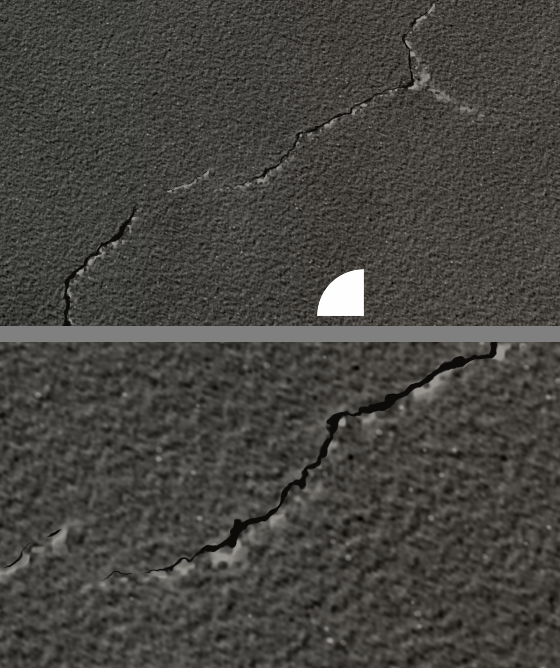
Top: the whole. Bottom: its middle third, enlarged.
Reproduce this texture procedurally as a WebGL 2 fragment shader.

```glsl
#version 300 es
precision highp float;
// Dark, grainy asphalt split by jagged cracks with pale crumbs, and a white quarter disc.

uniform vec2 u_resolution;
out vec4 fragColor;

float hash(vec2 p) {
    vec3 q = fract(p.xyx * vec3(0.1031, 0.1030, 0.0973));
    q += dot(q, q.yzx + 33.33);
    return fract((q.x + q.y) * q.z);
}

float noise(vec2 p) {
    vec2 cell = floor(p), f = fract(p);
    f = f * f * (3.0 - 2.0 * f);
    float low = mix(hash(cell), hash(cell + vec2(1, 0)), f.x);
    float high = mix(hash(cell + vec2(0, 1)), hash(cell + vec2(1, 1)), f.x);
    return mix(low, high, f.y);
}

float fbm(vec2 p) {
    float sum = 0.0, amp = 0.5;
    for (int i = 0; i < 4; i++) {
        sum += amp * noise(p);
        p = mat2(1.6, 1.2, -1.2, 1.6) * p + 7.3;
        amp *= 0.5;
    }
    return sum;
}

// Height of the stony surface, with grains slightly longer than tall
float grainHeight(vec2 p) {
    vec2 q = mat2(0.91, 0.46, -0.42, 0.98) * p;
    return 0.6 * noise(q * 92.0) + 0.4 * noise(q * 185.0 + 31.0);
}

// Round specks, one candidate per cell
float specks(vec2 p, float density, float radius, float soft) {
    vec2 cell = floor(p);
    vec2 centre = 0.3 + 0.4 * vec2(hash(cell + 17.0), hash(cell + 59.0));
    float shown = step(hash(cell + 91.0), density);
    float d = length(fract(p) - centre) - radius * (0.5 + 0.5 * hash(cell + 43.0));
    return shown * (1.0 - smoothstep(-soft, soft, d));
}

// Distance to a tapered line; z holds the half width at each end
float taperedLine(vec2 p, vec3 a, vec3 b) {
    vec2 along = b.xy - a.xy;
    float t = clamp(dot(p - a.xy, along) / dot(along, along), 0.0, 1.0);
    return length(p - a.xy - along * t) - mix(a.z, b.z, t);
}

float taperedPath(vec2 p, vec3 nodes[6]) {
    float d = 10.0;
    for (int i = 0; i < 5; i++) d = min(d, taperedLine(p, nodes[i], nodes[i + 1]));
    return d;
}

float crackDistance(vec2 p) {
    vec3 upper[6] = vec3[6](vec3(1.36, 1.02, 0.001), vec3(1.30, 0.96, 0.0015),
        vec3(1.239, 0.90, 0.003), vec3(1.257, 0.81, 0.003),
        vec3(1.261, 0.743, 0.003), vec3(1.16, 0.71, 0.002));
    vec3 middle[6] = vec3[6](vec3(1.16, 0.71, 0.002), vec3(1.038, 0.643, 0.0035),
        vec3(0.915, 0.587, 0.003), vec3(0.882, 0.52, 0.004),
        vec3(0.792, 0.453, 0.0025), vec3(0.647, 0.415, -0.002));
    vec3 lower[6] = vec3[6](vec3(0.424, 0.372, 0.001), vec3(0.395, 0.325, 0.006),
        vec3(0.365, 0.28, 0.008), vec3(0.279, 0.214, 0.004),
        vec3(0.205, 0.14, 0.007), vec3(0.205, -0.02, 0.007));
    float d = min(taperedPath(p, upper), min(taperedPath(p, middle), taperedPath(p, lower)));
    return min(d, taperedLine(p, vec3(0.509, 0.415, 0.001), vec3(0.64, 0.477, 0.0)));
}

// Faint scuffed branch on the right
float scuffDistance(vec2 p) {
    vec3 branch[6] = vec3[6](vec3(1.262, 0.84, 0.003), vec3(1.285, 0.79, 0.018),
        vec3(1.317, 0.732, 0.008), vec3(1.40, 0.68, 0.002),
        vec3(1.49, 0.645, 0.003), vec3(1.574, 0.61, -0.002));
    return taperedPath(p, branch);
}

float quarterDisc(vec2 p, vec2 corner, float radius) {
    vec2 d = p - corner;
    return max(length(d) - radius, max(d.x, -d.y));
}

void main() {
    vec2 p = gl_FragCoord.xy / u_resolution.y;
    float pixel = 1.0 / u_resolution.y;

    // Lit grains, slightly finer towards the top
    vec2 ground = p * (1.0 + 0.15 * p.y);
    vec2 toLight = vec2(-0.0016, 0.0031);
    float relief = grainHeight(ground - toLight) - grainHeight(ground + toLight);
    float tone = 0.257 + 0.28 * relief + 0.11 * (noise(ground * 215.0) - 0.5);
    tone += 0.07 * (fbm(p * 4.0) - 0.47) + 0.018 * (p.x / 1.72 - 0.5);
    tone -= 0.10 * specks(ground * 55.0, 0.10, 0.28, 0.15);
    tone += 0.20 * specks(ground * 62.0 + 9.0, 0.035, 0.22, 0.12);
    vec3 warmth = mix(vec3(-0.002, 0.0, -0.012), vec3(0.012, 0.0, -0.016), smoothstep(0.0, 1.3, p.x));
    vec3 color = vec3(tone) + warmth;

    // Ragged coordinates shared by cracks and crumbs
    vec2 jag = vec2(fbm(p * 32.0), fbm(p * 32.0 + 50.0)) - 0.47;
    vec2 ragged = p + 0.034 * jag;
    float crumbs = smoothstep(0.42, 0.75, 0.6 * noise(p * 130.0) + 0.4 * noise(p * 60.0 + 5.0));
    float rim = exp(-max(crackDistance(ragged + vec2(-0.006, 0.006)), 0.0) / 0.009);
    float scuff = exp(-max(scuffDistance(ragged), 0.0) / 0.007);
    color = mix(color, vec3(0.66, 0.65, 0.63), crumbs * min(rim + 0.8 * scuff, 1.0) * 0.85);

    // Dark crack opening
    float opening = crackDistance(ragged) + 0.004 * (noise(p * 70.0) - 0.5);
    color = mix(color, vec3(0.05, 0.045, 0.04), 1.0 - smoothstep(-pixel, pixel, opening));

    // White quarter disc
    float disc = quarterDisc(p, vec2(1.116, 0.031), 0.143);
    color = mix(color, vec3(0.995), 1.0 - smoothstep(-0.5 * pixel, 0.5 * pixel, disc));
    fragColor = vec4(clamp(color, 0.0, 1.0), 1.0);
}
```
